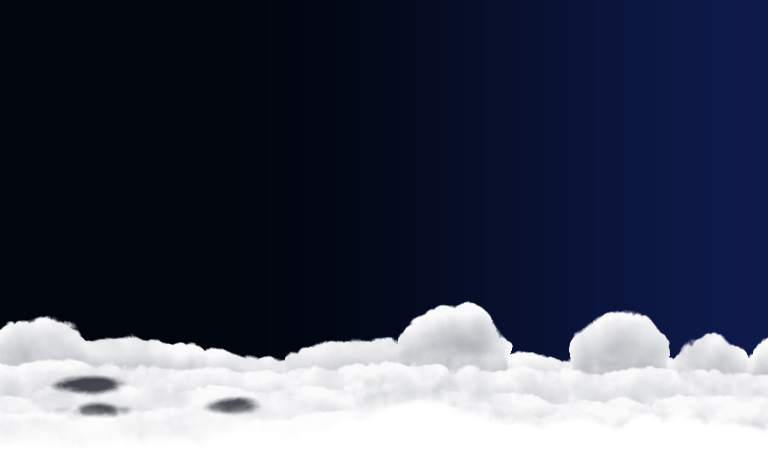
A Shadertoy shader for this background:

```glsl
#define NIGHT vec3(0.004, 0.018, 0.052)
#define BLUE vec3(0.055, 0.102, 0.29)
#define SHADE vec3(0.43, 0.45, 0.49)
#define LIT vec3(0.98, 0.98, 0.985)
#define GAP vec3(0.15, 0.16, 0.20)
#define BASE 0.25
#define EDGE 0.05
#define PUFF_SCALE 9.0
#define LAYERS 4

float hash(vec2 p) {
    vec3 q = fract(vec3(p.xyx) * 0.1031);
    q += dot(q, q.yzx + 33.33);
    return fract((q.x + q.y) * q.z);
}

float noise(vec2 p) {
    vec2 cell = floor(p), f = fract(p);
    f = f * f * (3.0 - 2.0 * f);
    float low = mix(hash(cell), hash(cell + vec2(1, 0)), f.x);
    float high = mix(hash(cell + vec2(0, 1)), hash(cell + vec2(1, 1)), f.x);
    return mix(low, high, f.y);
}

// Rounded lumps separated by narrow creases
float billow(vec2 p) {
    float sum = 0.0, amp = 0.5;
    for (int i = 0; i < 5; i++) {
        sum += amp * abs(2.0 * noise(p) - 1.0);
        p = mat2(1.6, 1.2, -1.2, 1.6) * p + 5.3;
        amp *= 0.52;
    }
    return sum;
}

float dome(float x, float center, float halfWidth, float height) {
    float t = (x - center) / halfWidth;
    return height * sqrt(max(0.0, 1.0 - t * t));
}

// Upper outline of the cloud bank
float skyline(float x) {
    float h = dome(x, 0.055, 0.068, 0.080);
    h = max(h, dome(x, 0.160, 0.088, 0.045));
    h = max(h, dome(x, 0.245, 0.025, 0.022));
    h = max(h, dome(x, 0.480, 0.105, 0.040));
    h = max(h, dome(x, 0.588, 0.076, 0.100));
    h = max(h, dome(x, 0.805, 0.066, 0.082));
    h = max(h, dome(x, 0.925, 0.048, 0.040));
    h = max(h, dome(x, 1.005, 0.025, 0.030));
    return BASE + h;
}

float blob(vec2 uv, vec2 center, vec2 radius) {
    vec2 d = (uv - center) / radius;
    return exp(-dot(d, d));
}

void mainImage(out vec4 fragColor, in vec2 fragCoord) {
    vec2 uv = fragCoord / iResolution.xy;
    vec2 p = fragCoord / iResolution.y;
    float soft = max(0.008, 1.5 / iResolution.y);

    // Night sky, brighter to the right
    vec3 color = mix(NIGHT, BLUE, smoothstep(0.25, 1.05, uv.x));

    // Cloud layers from back to front
    for (int i = 0; i < LAYERS; i++) {
        float layer = float(i);
        vec2 q = p * PUFF_SCALE + layer * 17.0;
        float lump = billow(q);
        float relief = lump - billow(q + vec2(-0.22, 0.32));
        float top = BASE + 0.012 - 0.045 * layer
                  + 0.05 * (noise(vec2(p.x * 5.0, layer * 7.0)) - 0.5);
        if (i == 0) top = skyline(uv.x + 0.016 * (noise(p * 22.0) - 0.5));
        float depth = top + EDGE * (lump - 0.33) - uv.y;
        float shadow = i == 0 ? 0.38 : 0.20;
        float tone = 0.97 + 0.38 * relief - shadow * smoothstep(0.0, 0.09, depth);
        vec3 cloud = mix(SHADE, LIT, clamp(tone, 0.0, 1.0));
        color = mix(color, cloud, smoothstep(0.0, soft, depth));
    }

    // Dark openings on the left
    float opening = blob(uv, vec2(0.115, 0.185), vec2(0.055, 0.022))
                  + blob(uv, vec2(0.120, 0.130), vec2(0.070, 0.018)) * 0.7
                  + blob(uv, vec2(0.305, 0.140), vec2(0.035, 0.020));
    float ragged = billow(p * vec2(9.0, 16.0) + 41.0);
    color = mix(color, GAP, 0.85 * smoothstep(0.25, 0.85, opening * (0.35 + 1.5 * ragged)));

    // White floor: misty on the left, scalloped on the right
    float rightSide = smoothstep(0.3, 0.55, uv.x);
    float level = mix(0.095, 0.105, rightSide)
                + 0.04 * blob(uv, vec2(0.56, 0.1), vec2(0.08, 1.0));
    level += 0.07 * (billow(p * 8.0 + 63.0) - 0.33);
    float blur = mix(0.045, 0.012, rightSide);
    color = mix(color, vec3(1.0), smoothstep(blur, -blur, uv.y - level));

    fragColor = vec4(color, 1.0);
}
```
